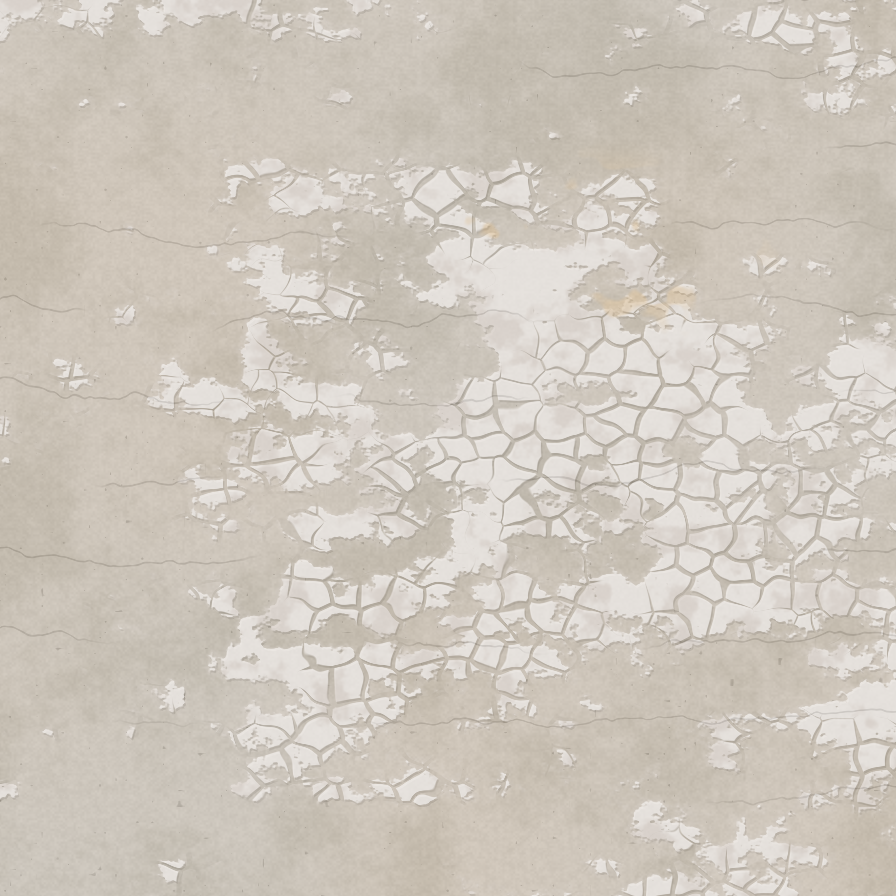
A Shadertoy shader for this texture:

```glsl
// Weathered plaster wall with flaking, crackled off-white paint.
#define PLASTER_DARK vec3(0.762, 0.732, 0.682)
#define PLASTER_LIGHT vec3(0.808, 0.778, 0.736)
#define PAINT_WORN vec3(0.850, 0.822, 0.798)
#define PAINT_WHITE vec3(0.897, 0.880, 0.862)
#define OCHRE vec3(0.865, 0.775, 0.645)
#define PAINT_LEVEL 0.135
#define CRACK_CELLS vec2(25.0, 31.0)
#define CRACK_WIDTH 0.0024
#define HAIRLINE_ROWS 11.0
#define GRAIN 0.050
#define RELIEF 0.13

float hash(vec2 p) {
    return fract(sin(dot(p, vec2(127.1, 311.7))) * 43758.5453);
}

vec2 hash2(vec2 p) {
    return vec2(hash(p), hash(p + 57.3));
}

float noise(vec2 p) {
    vec2 i = floor(p), f = fract(p);
    f = f * f * (3.0 - 2.0 * f);
    return mix(mix(hash(i), hash(i + vec2(1, 0)), f.x),
               mix(hash(i + vec2(0, 1)), hash(i + vec2(1, 1)), f.x), f.y);
}

float fbm(vec2 p, int octaves, float gain) {
    float sum = 0.0, total = 0.0, amp = 1.0;
    for (int i = 0; i < octaves; i++) {
        sum += amp * noise(p);
        total += amp;
        amp *= gain;
        p = p * 2.03 + vec2(17.7, 9.2);
    }
    return sum / total;
}

// Distance to the nearest border of jittered, roughly brick-shaped cells
float crackDistance(vec2 p) {
    vec2 warp = vec2(noise(p * 45.0), noise(p * 45.0 + 31.0)) - 0.5;
    vec2 q = (p + 0.014 * warp) * CRACK_CELLS;
    vec2 cell = floor(q), f = fract(q), nearest = vec2(0.0), home = vec2(0.0);
    float best = 9.0;
    for (int y = -1; y <= 1; y++)
    for (int x = -1; x <= 1; x++) {
        vec2 g = vec2(x, y);
        vec2 r = g + 0.5 + (hash2(cell + g) - 0.5) * vec2(0.9, 0.7) - f;
        float d = dot(r, r);
        if (d < best) { best = d; nearest = r; home = g; }
    }
    float edge = 9.0;
    for (int y = -2; y <= 2; y++)
    for (int x = -2; x <= 2; x++) {
        vec2 g = home + vec2(x, y);
        vec2 r = g + 0.5 + (hash2(cell + g) - 0.5) * vec2(0.9, 0.7) - f;
        vec2 between = r - nearest;
        if (dot(between, between) > 0.001)
            edge = min(edge, dot(0.5 * (nearest + r), normalize(between)));
    }
    return edge / CRACK_CELLS.y;
}

// Soft elliptical area where more paint survives
float island(vec2 p, vec2 centre, vec2 radius) {
    vec2 d = (p - centre) / radius;
    return 1.0 - smoothstep(0.4, 1.3, length(d));
}

// Paint adhesion: large patches, horizontal courses and frayed flakes
float adhesion(vec2 p) {
    float patches = fbm(p * vec2(4.0, 6.0) + 3.7, 4, 0.5) - 0.5;
    float courses = noise(p * vec2(6.0, 34.0) + 11.0) - 0.5;
    float flakes = fbm(p * vec2(21.0, 27.0) + 40.0, 5, 0.62) - 0.5;
    float islands = island(p, vec2(0.70, 0.55), vec2(0.16, 0.13))
                  + island(p, vec2(0.58, 0.28), vec2(0.26, 0.08));
    return patches + 0.28 * courses + 0.95 * flakes + 0.17 * islands;
}

// x: paint cover, y: worn film around it, z: crack gap
vec3 paintLayers(vec2 p, float px) {
    float edge = crackDistance(p);
    float width = CRACK_WIDTH * smoothstep(0.22, 0.65, noise(p * 13.0 + 5.0));
    float gap = 1.0 - smoothstep(width - 0.6 * px, width + 0.6 * px, edge);
    gap *= smoothstep(0.0, 0.0008, width);
    float a = adhesion(p) + 0.05 * exp(-edge * 180.0);
    float cover = smoothstep(PAINT_LEVEL - 0.02, PAINT_LEVEL + 0.025, a);
    float film = smoothstep(PAINT_LEVEL - 0.12, PAINT_LEVEL, a);
    return vec3(cover * (1.0 - 0.9 * gap), film, gap);
}

// Long wandering cracks, broken into stretches
float hairlines(vec2 p, float px) {
    float y = p.y * HAIRLINE_ROWS + 0.7 * fbm(p * vec2(9.0, 3.0), 5, 0.55);
    float d = abs(fract(y) - 0.5) / HAIRLINE_ROWS;
    float stretch = smoothstep(0.48, 0.66, noise(vec2(p.x * 6.0, floor(y) * 7.3)));
    return stretch * (1.0 - smoothstep(0.0003, 0.0005 + px, d));
}

void mainImage(out vec4 fragColor, in vec2 fragCoord) {
    vec2 p = fragCoord / iResolution.y;
    float px = 1.0 / iResolution.y;
    vec3 layers = paintLayers(p, px);
    float upperCover = paintLayers(p + vec2(-0.0014, 0.0024), px).x;

    // Mottled plaster with a faint warm drift
    float mottle = fbm(p * 7.0 + 20.0, 6, 0.7);
    vec3 color = mix(PLASTER_DARK, PLASTER_LIGHT, smoothstep(0.30, 0.60, mottle));
    color += vec3(0.014, 0.0, -0.012) * (noise(p * 4.0 + 8.0) - 0.45);
    color = mix(color, PAINT_WORN, 0.32 * layers.y * (1.0 - layers.z));

    // Paint, thinner in places
    float thickness = smoothstep(0.28, 0.52, fbm(p * 30.0 + 70.0, 4, 0.6));
    color = mix(color, mix(PAINT_WORN, PAINT_WHITE, thickness), layers.x);

    // Small ochre stains
    float stain = smoothstep(0.74, 0.80, fbm(p * vec2(21.0, 24.0) + 2.0, 3, 0.35));
    color = mix(color, OCHRE, 0.75 * stain * island(p, vec2(0.65, 0.72), vec2(0.20, 0.10)));

    // Flake shadows and lit rims, cracks, grain and pits
    float slope = upperCover - layers.x;
    color -= RELIEF * max(slope, 0.0) * 0.6 - 0.02 * max(-slope, 0.0);
    color -= 0.025 * layers.z * layers.y + 0.09 * hairlines(p, px);
    float grain = 0.6 * noise(p * 420.0) + 0.4 * noise(p * 190.0 + 9.0) - 0.5;
    color += GRAIN * grain * (1.0 - 0.6 * layers.x);
    color -= 0.10 * smoothstep(0.93, 0.99, noise(p * 170.0 + 33.0)) * (1.0 - layers.x);
    fragColor = vec4(clamp(color, 0.0, 1.0), 1.0);
}
```
